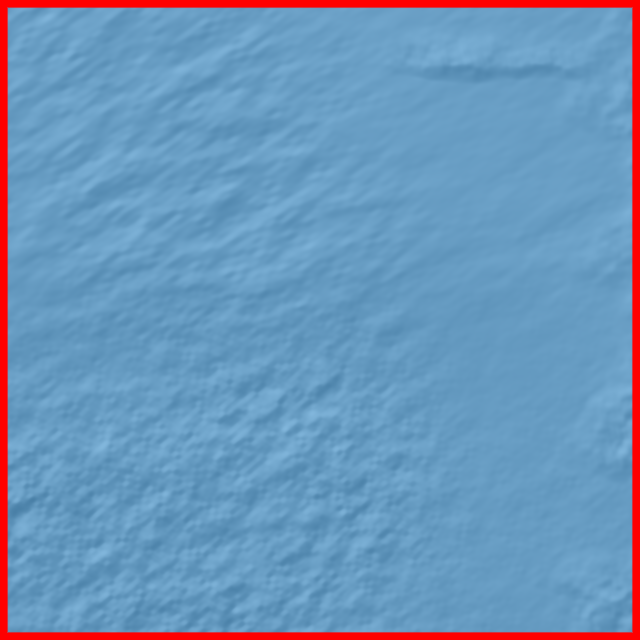
A WebGL 2 fragment shader for this texture:

```glsl
#version 300 es
precision highp float;

uniform vec2 u_resolution;
out vec4 fragColor;

float hash(vec2 p) {
    vec3 q = fract(vec3(p.xyx) * 0.1031);
    q += dot(q, q.yzx + 33.33);
    return fract((q.x + q.y) * q.z);
}

float noise(vec2 p) {
    vec2 i = floor(p), f = fract(p);
    f = f * f * f * (f * (f * 6.0 - 15.0) + 10.0);
    return mix(mix(hash(i), hash(i + vec2(1, 0)), f.x),
               mix(hash(i + vec2(0, 1)), hash(i + vec2(1, 1)), f.x), f.y);
}

// Centred fractal noise, roughly -0.5 to 0.5
float fbm(vec2 p) {
    float sum = 0.0, amplitude = 0.5;
    for (int i = 0; i < 3; i++) {
        sum += amplitude * (noise(p) - 0.5);
        p = mat2(0.8, 0.6, -0.6, 0.8) * p * 2.03 + 17.3;
        amplitude *= 0.5;
    }
    return sum;
}

// Fine grain: slanted streaks above, rounder pits at lower left
float grain(vec2 p) {
    vec2 slanted = mat2(0.88, -0.47, 0.47, 0.88) * p * vec2(1.0, 1.0);
    float streaks = 0.085 * fbm(slanted * vec2(13.0, 27.0));
    float pits = 0.085 * fbm(slanted * vec2(25.0, 33.0) + 40.0);
    float lower = 1.0 - smoothstep(0.3, 0.65, p.y);
    float strength = mix(1.0, 0.3, smoothstep(0.42, 0.75, p.x + 0.15 * (p.y - 0.5)));
    strength *= 0.6 + 0.8 * noise(p * 5.0 + 9.0);
    return strength * mix(streaks, 1.15 * pits, lower);
}

// Long, nearly level creases fading toward the right
float creases(vec2 p) {
    float bend = 0.02 * noise(p * 5.0 + 3.0);
    float fade = 1.0 - smoothstep(0.3, 0.7, p.x);
    return 0.03 * fade * (noise(vec2(p.x * 3.0, (p.y + bend) * 24.0)) - 0.5);
}

// Rugged mounds repeating along the right side
float mounds(vec2 p) {
    float reach = p.x - 0.9 + 0.07 * cos(6.2832 * (p.y - 0.6) / 0.28);
    float mound = smoothstep(0.0, 0.16, reach + 0.28 * fbm(p * 9.0 + 5.0));
    return mound * (0.05 + 0.16 * fbm(p * 19.0));
}

// Steep-sided ridge near the top
float ridge(vec2 p) {
    float d = p.y - 0.885 + 0.03 * (p.x - 0.75) - 0.03 * fbm(p * 15.0 + 21.0);
    float along = smoothstep(0.56, 0.7, p.x) * (1.0 - smoothstep(0.86, 0.96, p.x));
    float profile = smoothstep(-0.014, 0.014, d) * (1.0 - smoothstep(0.01, 0.08, d));
    return along * profile * (0.055 + 0.12 * fbm(p * 22.0 + 8.0));
}

float height(vec2 p) {
    return grain(p) + creases(p) + mounds(p) + ridge(p);
}

void main() {
    vec2 p = gl_FragCoord.xy / u_resolution;

    // Slope facing a light at the upper left
    vec2 offset = 0.0035 * vec2(-0.6, 0.8);
    float slope = (height(p - offset) - height(p + offset)) / 0.007;
    float relief = slope / (1.0 + 0.13 * abs(slope));
    relief += 1.2 * fbm(p * vec2(3.0, 6.0) + 2.0) + 0.5 * (p.y - 0.5);

    vec3 color = vec3(0.40, 0.61, 0.76) + relief * vec3(0.036, 0.035, 0.034);

    // Red frame
    vec2 inset = min(p, 1.0 - p);
    float pixel = 1.0 / min(u_resolution.x, u_resolution.y);
    float inside = smoothstep(0.012 - pixel, 0.012 + pixel, min(inset.x, inset.y));
    fragColor = vec4(mix(vec3(1.0, 0.0, 0.0), color, inside), 1.0);
}
```
